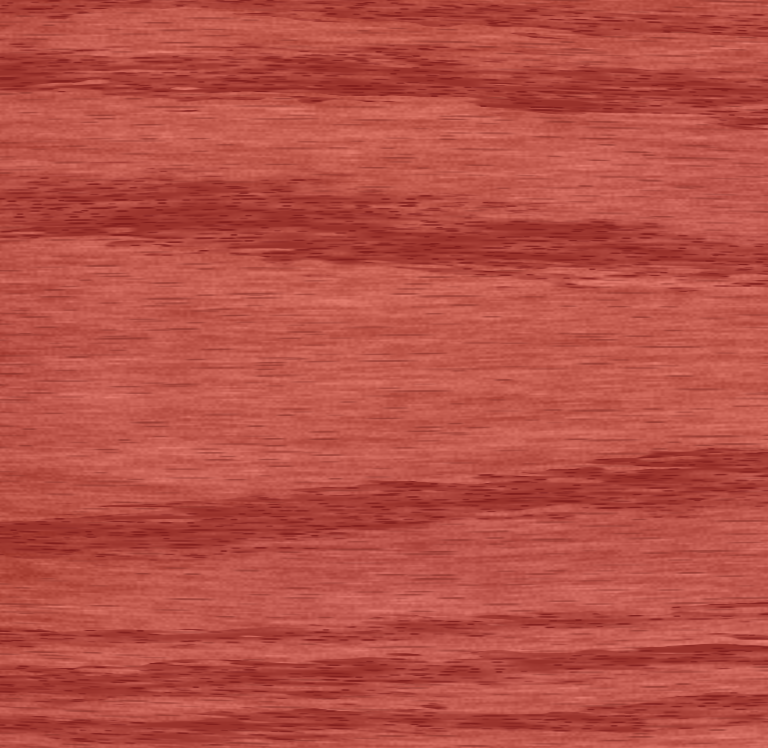
A Shadertoy shader for this texture:

```glsl
// Red-stained oak board: horizontal fibres, dark growth bands and short open pores.

float hash(vec2 p) {
    vec3 q = fract(vec3(p.xyx) * 0.1031);
    q += dot(q, q.yzx + 33.33);
    return fract((q.x + q.y) * q.z);
}

float noise(vec2 p) {
    vec2 cell = floor(p), f = fract(p);
    f = f * f * (3.0 - 2.0 * f);
    return mix(mix(hash(cell), hash(cell + vec2(1, 0)), f.x),
               mix(hash(cell + vec2(0, 1)), hash(cell + vec2(1, 1)), f.x), f.y);
}

// Noise around zero, on a slightly skewed lattice so that rows do not line up
float fibre(vec2 p, vec2 density, float seed) {
    p.y += 0.012 * sin(p.x * 2.3 + seed) + 0.003 * sin(p.x * 7.0 + seed * 3.0);
    return noise(p * density + seed) - 0.5;
}

// Thin tapered dashes, one per occupied cell, with each row shifted at random
float pores(vec2 p, vec2 density, float share) {
    p *= density;
    p.x += 17.0 * hash(vec2(floor(p.y), density.x));
    vec2 cell = floor(p), f = fract(p) - 0.5;
    float halfLength = mix(0.18, 0.5, hash(cell + 31.7));
    float offset = 0.3 * (hash(cell + 73.1) - 0.5);
    float taper = 1.0 - smoothstep(0.3, 1.0, abs(f.x) / halfLength);
    float line = 1.0 - smoothstep(0.08, 0.40, abs(f.y - offset));
    float depth = mix(0.35, 1.0, hash(cell + 11.9));
    return step(1.0 - share, hash(cell + 5.3)) * taper * line * depth;
}

// Growth bands: height at left, height at right, half width, strength
float growthBands(vec2 p) {
    vec4 bands[7] = vec4[7](
        vec4(0.995, 0.972, 0.013, 0.85), vec4(0.905, 0.880, 0.021, 1.00),
        vec4(0.724, 0.652, 0.036, 1.00), vec4(0.285, 0.366, 0.025, 1.00),
        vec4(0.148, 0.196, 0.010, 0.85), vec4(0.093, 0.134, 0.016, 1.00),
        vec4(0.030, 0.066, 0.014, 0.95));
    float ragged = 0.022 * fibre(p, vec2(4, 70), 2.0)
                 + 0.028 * fibre(p, vec2(12, 170), 9.0)
                 + 0.028 * fibre(p, vec2(24, 270), 5.0);
    float mask = 0.0;
    for (int i = 0; i < 7; i++) {
        vec4 band = bands[i];
        float wander = 0.016 * (noise(vec2(p.x * 4.0, float(i) * 9.7)) - 0.5);
        float centre = mix(band.x, band.y, smoothstep(-0.1, 1.1, p.x)) + wander;
        float width = band.z * mix(0.75, 1.25, noise(vec2(p.x * 3.0 + 40.0, float(i) * 5.3)));
        // The crisp edge faces the middle of the board
        float side = centre > 0.5 ? -1.0 : 1.0;
        float d = side * (p.y - centre + ragged * min(1.0, width / 0.022)) / width;
        float profile = smoothstep(-1.9, -0.3, d) * (1.0 - smoothstep(0.7, 1.15, d));
        mask = max(mask, profile * band.w);
    }
    return mask;
}

void mainImage(out vec4 fragColor, in vec2 fragCoord) {
    vec2 p = fragCoord / iResolution.y;

    // Fibres run almost level, with a slow bend
    vec2 grain = p;
    grain.y += 0.010 * p.x + 0.008 * sin(p.x * 2.5 + p.y * 4.0);

    // Layered streaks set the tone of the pale wood
    float tone = 0.64
        + 0.55 * fibre(grain, vec2(1.3, 7), 3.0)
        + 0.32 * fibre(grain, vec2(2.5, 32), 20.0)
        + 0.50 * fibre(grain, vec2(4, 95), 35.0)
        + 0.75 * fibre(grain, vec2(9, 200), 50.0)
        + 0.85 * fibre(grain, vec2(32, 340), 64.0)
        + 0.65 * fibre(grain, vec2(210, 330), 0.0);
    tone -= 0.45 * (1.0 - smoothstep(0.0, 0.2, p.x));
    vec3 color = mix(vec3(0.702, 0.292, 0.250), vec3(0.795, 0.388, 0.342), tone);

    // Faint broad pink patches
    color.b += 0.020 * fibre(p, vec2(2, 4), 7.0);

    // Dark bands, broken up by streaks
    float band = growthBands(grain);
    float streak = 0.5 + 0.8 * fibre(grain, vec2(7, 140), 80.0)
                       + 1.0 * fibre(grain, vec2(18, 250), 91.0);
    color = mix(color, vec3(0.600, 0.195, 0.168), band * clamp(0.32 + 0.8 * streak, 0.1, 1.0));

    // Dense pores in the bands, sparse faint ones elsewhere
    float dense = max(pores(grain, vec2(17, 200), 0.6),
                      pores(grain + 0.37, vec2(30, 240), 0.55));
    float sparse = max(pores(grain + 0.71, vec2(8, 180), 0.16),
                       pores(grain + 0.19, vec2(15, 230), 0.20));
    color = mix(color, vec3(0.500, 0.110, 0.105), 0.9 * dense * smoothstep(0.05, 0.6, band));
    color = mix(color, vec3(0.550, 0.200, 0.170), 0.7 * sparse * (1.0 - band));

    // Pale glints along the fibres
    color += 0.055 * pores(grain + 0.53, vec2(14, 225), 0.3) * (1.0 - 0.2 * band);

    fragColor = vec4(color, 1.0);
}
```
